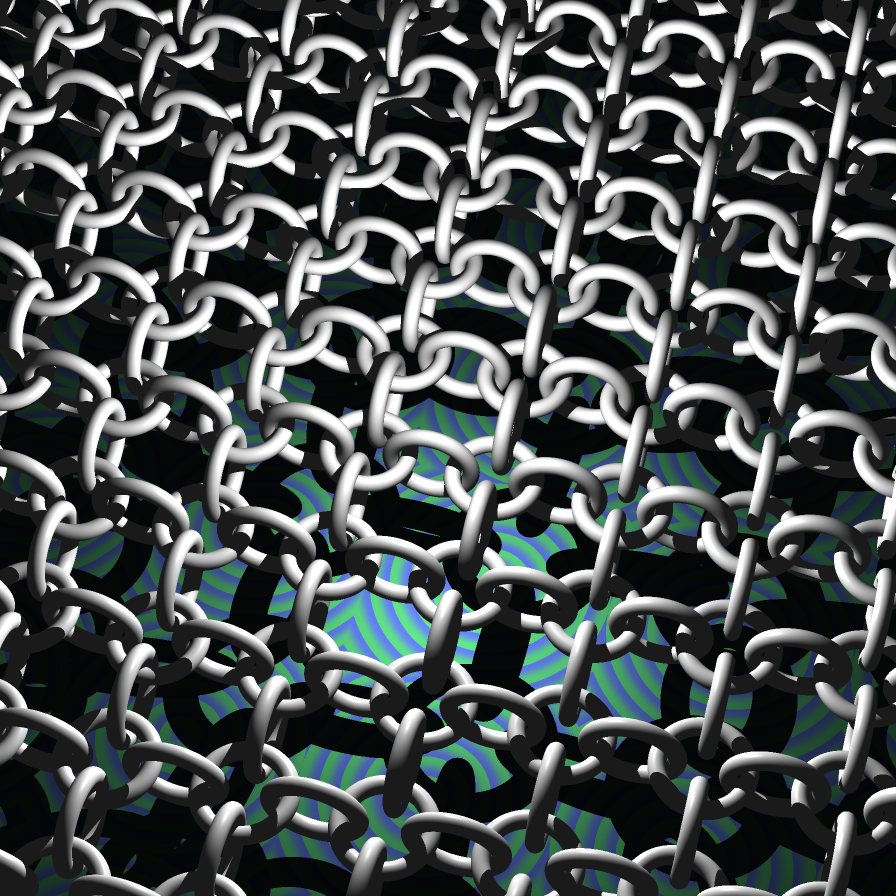
Give the GLSL for this pattern, as a Shadertoy shader.

```glsl
const float RING_RADIUS = 0.32;
const float WIRE_RADIUS = 0.064;
const float MAIL_TOP = RING_RADIUS + WIRE_RADIUS;
const float FLOOR_Y = -1.5;
const vec3 TARGET = vec3(-0.413, 0.0, 0.18);
const vec3 LIGHT = TARGET + vec3(0.15, 1.9, -0.6);

// Torus whose axis runs along the third coordinate
float ring(vec3 p) {
    return length(vec2(length(p.xy) - RING_RADIUS, p.z)) - WIRE_RADIUS;
}

// Flat rings on the grid points, joined along x and z by upright rings
float mail(vec3 p) {
    vec2 cell = abs(p.xz - round(p.xz));
    float flatRing = ring(vec3(cell, p.y));
    float linkX = ring(vec3(cell.x - 0.5, p.y, cell.y));
    float linkZ = ring(vec3(cell.y - 0.5, p.y, cell.x));
    return min(flatRing, min(linkX, linkZ));
}

vec3 mailNormal(vec3 p) {
    vec2 e = vec2(0.001, -0.001);
    return normalize(e.xyy * mail(p + e.xyy) + e.yyx * mail(p + e.yyx) +
                     e.yxy * mail(p + e.yxy) + e.xxx * mail(p + e.xxx));
}

// 1 where the lamp is visible, 0 where a ring blocks it
float lampVisibility(vec3 p, vec3 toLamp) {
    if (toLamp.y <= 0.0) return 0.0;
    float t = max(0.015, (-MAIL_TOP - p.y) / toLamp.y);
    float end = (MAIL_TOP - p.y) / toLamp.y;
    for (int i = 0; i < 64 && t < end; i++) {
        float d = mail(p + toLamp * t);
        if (d < 0.001) return 0.0;
        t += max(d, 0.004);
    }
    return 1.0;
}

// Concentric bands running from blue to green
vec3 floorColor(vec2 p) {
    vec2 cell = p - 2.0 * round(p * 0.5);
    float band = fract(length(cell) * 6.0);
    return mix(vec3(0.38, 0.48, 0.95), vec3(0.36, 0.85, 0.50), smoothstep(0.1, 0.8, band));
}

vec3 shadeFloor(vec3 p) {
    vec3 toLamp = normalize(LIGHT - p);
    float spread = length(p.xz - LIGHT.xz);
    float lamp = lampVisibility(p, toLamp) * toLamp.y / (1.0 + 0.16 * spread * spread);
    return floorColor(p.xz) * (0.04 + 1.05 * lamp);
}

vec3 shadeMail(vec3 p, vec3 ray) {
    vec3 n = mailNormal(p);
    vec3 toLamp = normalize(LIGHT - p);
    float diffuse = max(dot(n, toLamp), 0.0);
    float shine = pow(max(dot(reflect(ray, n), toLamp), 0.0), 24.0);
    float lamp = diffuse > 0.0 ? lampVisibility(p + n * 0.006, toLamp) : 0.0;
    return vec3(0.10 + lamp * (0.98 * diffuse + 0.2 * shine));
}

vec3 render(vec2 screen) {
    // Camera turned 15 degrees and tilted 54 degrees down
    vec2 yaw = vec2(cos(0.263), sin(0.263));
    vec2 pitch = vec2(cos(0.942), sin(0.942));
    vec3 right = vec3(yaw.x, 0.0, yaw.y);
    vec3 forward = vec3(-yaw.y * pitch.x, -pitch.y, yaw.x * pitch.x);
    vec3 up = vec3(-yaw.y * pitch.y, pitch.x, yaw.x * pitch.y);
    vec3 eye = TARGET - 15.1 * forward;
    vec3 ray = normalize(screen.x * right + screen.y * up + 2.18 * forward);

    // March only through the slab that holds the rings
    float t = (MAIL_TOP - eye.y) / ray.y;
    float end = (-MAIL_TOP - eye.y) / ray.y;
    for (int i = 0; i < 72 && t < end; i++) {
        float d = mail(eye + ray * t);
        if (d < 0.001) return shadeMail(eye + ray * t, ray);
        t += d;
    }
    return shadeFloor(eye + ray * (FLOOR_Y - eye.y) / ray.y);
}

void mainImage(out vec4 fragColor, in vec2 fragCoord) {
    // Four samples smooth every edge
    vec3 color = vec3(0.0);
    for (int i = 0; i < 4; i++) {
        vec2 offset = vec2(i & 1, i >> 1) * 0.5 - 0.25;
        vec2 screen = (fragCoord + offset - 0.5 * iResolution.xy) / iResolution.y;
        color += min(render(screen), 1.0);
    }
    fragColor = vec4(color * 0.25, 1.0);
}
```
